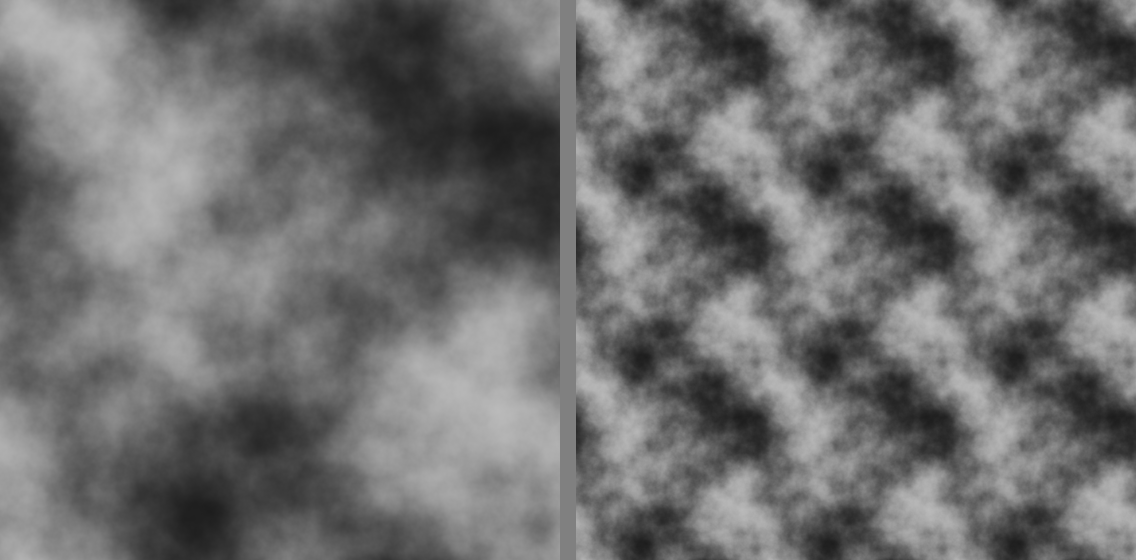
Left: one tile. Right: repeated 3 by 3.
A WebGL 2 fragment shader for this texture:

```glsl
#version 300 es
precision highp float;

uniform vec2 u_resolution;
out vec4 fragColor;

const float TAU = 6.2831853;

float hash(vec2 p) {
    return fract(sin(dot(p, vec2(127.1, 311.7))) * 43758.5453);
}

// Slope of a randomly turned unit gradient at one wrapped lattice corner
float cornerSlope(vec2 corner, vec2 offset, float period, float seed) {
    float angle = TAU * hash(mod(corner, period) + seed);
    return dot(vec2(cos(angle), sin(angle)), offset);
}

// Gradient noise that repeats after a whole number of cells
float tiledNoise(vec2 p, float period, float seed) {
    vec2 cell = floor(p);
    vec2 f = fract(p);
    vec2 blend = f * f * f * (f * (f * 6.0 - 15.0) + 10.0);
    vec2 right = vec2(1.0, 0.0);
    vec2 up = vec2(0.0, 1.0);
    float bottom = mix(cornerSlope(cell, f, period, seed),
                       cornerSlope(cell + right, f - right, period, seed), blend.x);
    float top = mix(cornerSlope(cell + up, f - up, period, seed),
                    cornerSlope(cell + 1.0, f - 1.0, period, seed), blend.x);
    return mix(bottom, top, blend.y);
}

// Octaves shifted against each other so their lattices do not line up
float cloudDetail(vec2 uv) {
    float sum = 0.0;
    float amplitude = 0.56;
    float period = 3.0;
    for (int octave = 0; octave < 7; octave++) {
        float seed = 17.3 * float(octave) + 5.7;
        vec2 shift = fract(seed * vec2(0.37, 0.73));
        // The coarsest octave is held back, since the banks carry that scale
        sum += min(amplitude, 0.32) * tiledNoise(uv * period + shift, period, seed);
        amplitude *= 0.5;
        period *= 2.0;
    }
    return sum;
}

// A smooth swell with whole numbers of waves across the tile
float swell(vec2 uv, vec2 waves, float crest) {
    return cos(TAU * (dot(uv, waves) - crest));
}

void main() {
    vec2 uv = gl_FragCoord.xy / u_resolution;

    // Broad banks of light and dark, mainly along the falling diagonal
    float banks = 0.15 * swell(uv, vec2(1.0, 1.0), 0.03)
                + 0.06 * swell(uv, vec2(1.0, -1.0), 0.8)
                + 0.075 * swell(uv, vec2(1.0, 0.0), 0.15)
                + 0.075 * swell(uv, vec2(0.0, 1.0), 0.3)
                + 0.06 * swell(uv, vec2(2.0, 1.0), 0.1);

    // Soft limit keeps the extremes from clipping
    float density = banks + cloudDetail(uv);
    float grey = 0.43 + 0.38 * tanh(density / 0.38);

    fragColor = vec4(vec3(grey), 1.0);
}
```
